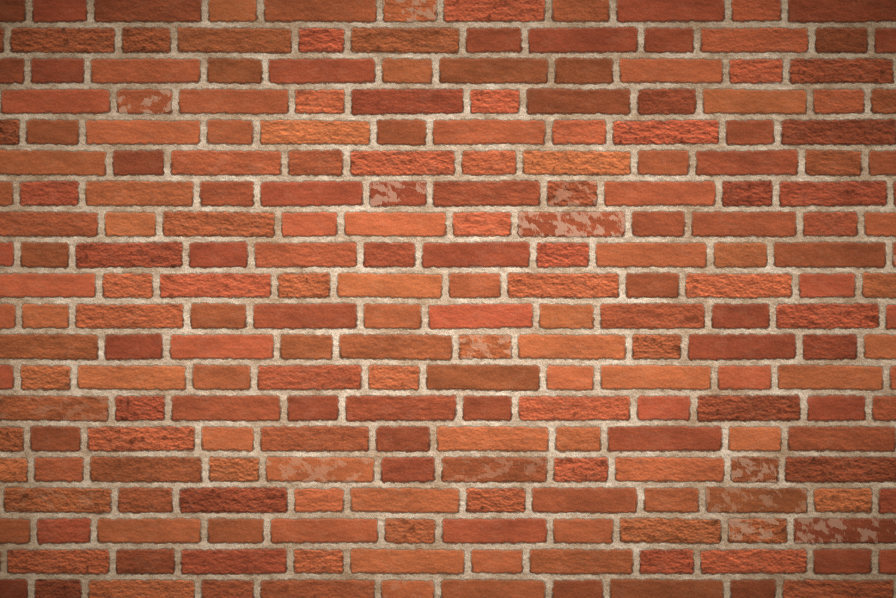
Write a WebGL 2 fragment shader that draws this texture.

```glsl
#version 300 es
precision highp float;

uniform vec2 u_resolution;
out vec4 fragColor;

float hash(vec2 p) {
    vec3 q = fract(p.xyx * 0.1031);
    q += dot(q, q.yzx + 33.33);
    return fract((q.x + q.y) * q.z);
}

// Cellular noise: distance to the nearest scattered point
float cells(vec2 p) {
    vec2 base = floor(p);
    float nearest = 2.0;
    for (int j = -1; j <= 1; j++) {
        for (int i = -1; i <= 1; i++) {
            vec2 cell = base + vec2(i, j);
            vec2 point = cell + vec2(hash(cell), hash(cell + 71.3));
            nearest = min(nearest, distance(p, point));
        }
    }
    return nearest;
}

// Layered sines, roughly -1 to 1
float waves(vec2 p) {
    float sum = 0.0, gain = 0.5;
    for (int i = 0; i < 4; i++) {
        sum += gain * sin(p.x + 1.7 * sin(p.y)) * cos(p.y * 1.1 + sin(p.x * 0.7));
        p = mat2(1.5, 1.1, -1.1, 1.5) * p + 2.3;
        gain *= 0.6;
    }
    return sum;
}

float relief(vec2 p) {
    return 0.6 * cells(p * vec2(55.0, 100.0)) + 0.4 * cells(p * vec2(150.0, 210.0))
         + 0.35 * waves(p * vec2(60.0, 130.0));
}

// Left edge of a stretcher and header pair
float pairEdge(float pair, float row) {
    return pair + 0.05 * hash(vec2(pair, row) + 13.0);
}

float roundedBox(vec2 p, vec2 size, float radius) {
    vec2 q = abs(p) - size + radius;
    return length(max(q, 0.0)) + min(max(q.x, q.y), 0.0) - radius;
}

void main() {
    vec2 uv = gl_FragCoord.xy / u_resolution.y;
    vec2 centred = gl_FragCoord.xy / u_resolution - 0.5;
    float pixel = 1.0 / u_resolution.y;

    // Slightly uneven courses
    vec2 p = uv + 0.0012 * vec2(waves(uv * 30.0), waves(uv * 24.0 + 5.0));
    float course = p.y * 19.5 + 0.31;
    float row = floor(course);

    // Alternating bond with a slow drift between courses
    float shift = 0.5 * mod(row + step(row, 4.5), 2.0)
                - 0.055 - 0.05 * cos((row - 10.0) * 0.4);
    float x = p.x / 0.291 - shift;
    float pair = floor(x);
    pair -= step(x, pairEdge(pair, row));
    float middle = pair + 0.685 + 0.05 * (hash(vec2(pair, row) + 47.0) - 0.5);
    float header = step(middle, x);
    float left = mix(pairEdge(pair, row), middle, header);
    float right = mix(middle, pairEdge(pair + 1.0, row), header);

    vec2 id = vec2(pair * 2.0 + header, row);
    float tone = hash(id + 5.0);
    float hue = hash(id + 29.0);
    float rough = smoothstep(0.3, 1.0, hash(id + 83.0));

    // Brick outline with chipped edges
    vec2 local = vec2((x - 0.5 * (left + right)) * 0.291, (fract(course) - 0.5) / 19.5);
    local.y += local.x * (hue - 0.5) * 0.025;
    vec2 size = vec2((right - left) * 0.1455 - 0.0066, 0.0206 - 0.0012 * tone);
    float d = roundedBox(local, size, 0.0045);
    d += 0.0022 * (cells(uv * 120.0) - 0.5) + 0.0012 * waves(uv * 190.0);
    float brickMask = smoothstep(pixel, -pixel, d);

    // Surface lit from above
    float height = relief(uv);
    float light = height - relief(uv + vec2(0.0008, 0.0025));
    float grain = hash(floor(uv * 500.0)) - 0.5;
    float blotch = waves(uv * vec2(32.0, 50.0) + id);

    // Fired clay
    vec3 brick = mix(vec3(0.72, 0.35, 0.24), vec3(0.74, 0.42, 0.26), hue);
    brick *= 0.8 + 0.27 * tone + 0.1 * blotch + 0.07 * grain;
    brick *= 1.0 + light * (0.18 + 0.55 * rough);
    brick *= 1.0 - 0.4 * rough * smoothstep(0.6, 0.95, height);
    brick *= 1.0 - 0.3 * smoothstep(-0.004, 0.0, d) * smoothstep(0.008, -0.014, local.y);
    brick += 0.06 * smoothstep(-0.005, -0.001, d) * smoothstep(0.005, 0.017, local.y);

    // Lime smears, heavy on a few bricks
    float smear = smoothstep(0.92, 0.98, hash(id + 111.0));
    float lime = smoothstep(0.1, 0.6, waves(uv * 110.0) + 0.5 * waves(uv * 43.0) + 0.25 * smear);
    brick = mix(brick, vec3(0.84, 0.70, 0.60), lime * (0.07 + 0.55 * smear));

    // Sandy mortar, shaded beside the bricks
    float dirt = 0.5 + 0.5 * waves(uv * 27.0) + 0.35 * waves(uv * 150.0);
    vec3 mortar = mix(vec3(0.70, 0.57, 0.45), vec3(0.91, 0.82, 0.72), clamp(dirt, 0.0, 1.0));
    mortar *= 1.0 + 0.12 * grain + 0.22 * light;
    mortar *= 1.0 - 0.38 * smoothstep(0.0032, 0.0, d) * (0.65 + 0.35 * step(local.y, 0.0));

    vec3 color = mix(mortar, brick, brickMask);
    color *= 1.08 - vec3(0.95, 1.0, 1.08) * dot(centred, centred);
    fragColor = vec4(clamp(color, 0.0, 1.0), 1.0);
}
```
